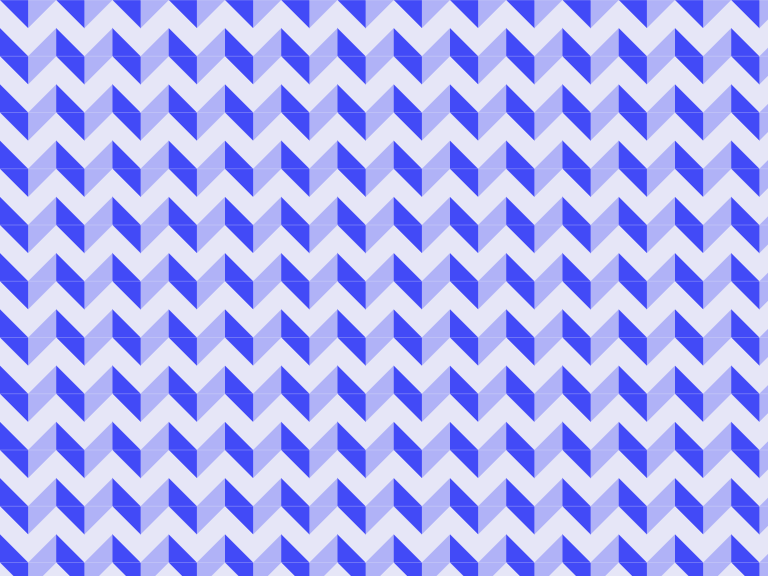
Give the GLSL for this pattern, as a Shadertoy shader.

```glsl
// Folded zigzag ribbons: dark and light slanted facets on a pale ground, with hairline seams.

const float ROWS = 10.24;           // repeats per canvas height
const float SEAM_WIDTH = 0.016;     // in cells
const float SEAM_STRENGTH = 0.3;

const vec3 PALE  = vec3(0.90, 0.90, 0.97);
const vec3 LIGHT = vec3(0.69, 0.70, 0.97);
const vec3 DARK  = vec3(0.26, 0.29, 0.97);

// Signed distance to stripes of period 1, positive on the upper half of each period
float stripe(float x) {
    return abs(fract(x + 0.25) - 0.5) - 0.25;
}

// Antialiased coverage of a signed distance, positive inside
float coverage(float dist, float pixel) {
    return clamp(dist / pixel + 0.5, 0.0, 1.0);
}

// Triangle wave from 0 to 0.5 and back
float zigzag(float x) {
    return 0.5 - abs(fract(x) - 0.5);
}

// Area share of a horizontal hairline centred on each whole number
float seamLine(float y, float width, float pixel) {
    float dist = abs(fract(y + 0.5) - 0.5);
    float reach = 0.5 * pixel;
    float overlap = min(dist + reach, 0.5 * width) - max(dist - reach, -0.5 * width);
    return clamp(overlap / pixel, 0.0, 1.0);
}

void mainImage(out vec4 fragColor, in vec2 fragCoord) {
    // Square cells, counted from the top left
    float pixel = ROWS / iResolution.y;
    vec2 cell = vec2(fragCoord.x, iResolution.y - fragCoord.y) * pixel;

    // Ribbon slopes are 45 degrees, so vertical distance shrinks by sqrt(0.5)
    float ribbonDist = stripe(cell.y - zigzag(cell.x)) * sqrt(0.5);
    float ribbon = coverage(ribbonDist, pixel);

    // Left facets are dark, right facets light
    vec3 facet = mix(DARK, LIGHT, coverage(stripe(cell.x), pixel));

    // Faint seam across the middle of each facet
    float seam = seamLine(cell.y, SEAM_WIDTH, pixel);
    facet = mix(facet, PALE, SEAM_STRENGTH * seam);

    fragColor = vec4(mix(PALE, facet, ribbon), 1.0);
}
```
